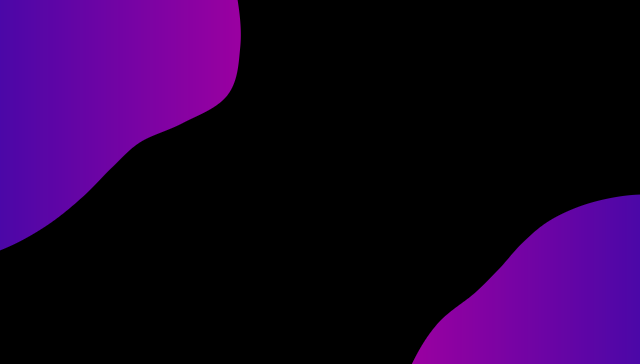
Reproduce this background procedurally as a Shadertoy shader.

```glsl
// Two smooth blobs fill opposite corners of a black field.
// Each outline is a polar radius about its corner, a spline through evenly
// spaced angles; the fill is a horizontal violet to magenta gradient.

const float ASPECT = 1.7615;                      // width in units of the height
const vec3 BACKGROUND = vec3(0.0);
const vec3 CORNER_VIOLET = vec3(0.295, 0.027, 0.657);
const vec3 EDGE_MAGENTA = vec3(0.605, 0.0, 0.630);
const float UPPER_REACH = 0.663;                  // gradient lengths
const float LOWER_REACH = 0.628;
const float QUARTER_TURN = 1.5707963;

// Outline radii from the horizontal side (0) to the vertical side (90 degrees)
const int SPANS = 8;
const float UPPER_RADII[9] = float[9](
    0.654, 0.674, 0.679, 0.607, 0.550, 0.554, 0.588, 0.635, 0.688);
const float LOWER_RADII[9] = float[9](
    0.628, 0.568, 0.498, 0.468, 0.464, 0.466, 0.464, 0.463, 0.4655);

// Catmull-Rom spline through the radii, extended linearly at both ends
float outlineRadius(float radii[9], float angle) {
    float s = clamp(angle / QUARTER_TURN, 0.0, 1.0) * float(SPANS);
    int i = min(int(s), SPANS - 1);
    float t = s - float(i);
    float b = radii[i];
    float c = radii[i + 1];
    float a = i > 0 ? radii[max(i - 1, 0)] : 2.0 * b - c;
    float d = i < SPANS - 1 ? radii[min(i + 2, SPANS)] : 2.0 * c - b;
    return b + 0.5 * t * (c - a + t * (2.0 * a - 5.0 * b + 4.0 * c - d
         + t * (3.0 * (b - c) + d - a)));
}

// Antialiased coverage; q is the offset inward from the corner
float blobMask(vec2 q, float radii[9]) {
    float field = length(q) - outlineRadius(radii, atan(q.y, q.x));
    float pixel = max(length(vec2(dFdx(field), dFdy(field))), 1e-5);
    return clamp(0.5 - field / pixel, 0.0, 1.0);
}

vec3 blobColor(float inward, float reach) {
    return mix(CORNER_VIOLET, EDGE_MAGENTA, clamp(inward / reach, 0.0, 1.0));
}

void mainImage(out vec4 fragColor, in vec2 fragCoord) {
    vec2 p = fragCoord / iResolution.xy * vec2(ASPECT, 1.0);
    vec2 fromUpperLeft = vec2(p.x, 1.0 - p.y);
    vec2 fromLowerRight = vec2(ASPECT - p.x, p.y);

    vec3 color = BACKGROUND;
    color = mix(color, blobColor(fromUpperLeft.x, UPPER_REACH),
                blobMask(fromUpperLeft, UPPER_RADII));
    color = mix(color, blobColor(fromLowerRight.x, LOWER_REACH),
                blobMask(fromLowerRight, LOWER_RADII));
    fragColor = vec4(color, 1.0);
}
```
